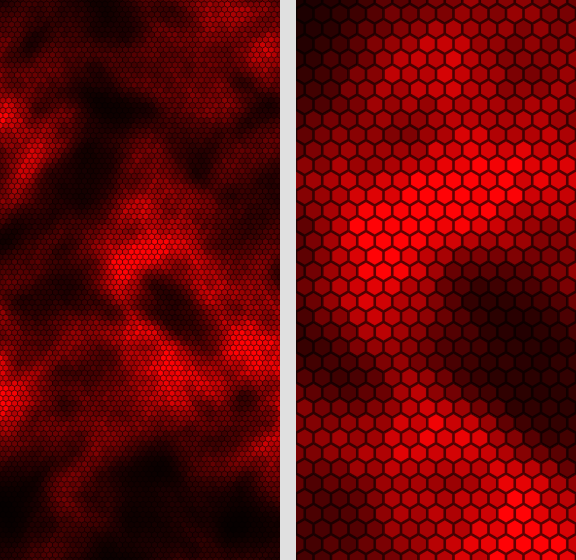
Left: the whole. Right: its middle third, enlarged.
Reproduce this background procedurally as a Shadertoy shader.

```glsl
const float COLUMNS = 48.0;          // hexagons across the canvas
const float LINE_HALF_WIDTH = 0.075; // in hexagon widths
const float LINE_LEVEL = 0.38;       // brightness left in the lines
const float CELL_VARIATION = 0.22;
const float BLOB_SCALE = 4.0;        // large dark blobs per canvas width
const float DETAIL_SCALE = 9.0;
const float BLOB_DEPTH = 2.4;
const float DETAIL_DEPTH = 0.9;
const float BLOB_FALLOFF = 4.5;
const float GLOW_GAIN = 1.05;
const vec3 RED = vec3(1.0, 0.012, 0.022);
const vec2 HEX_PERIOD = vec2(1.0, 1.7320508);

vec3 hash3(vec2 p) {
    vec3 q = vec3(dot(p, vec2(127.1, 311.7)),
                  dot(p, vec2(269.5, 183.3)),
                  dot(p, vec2(419.2, 371.9)));
    return fract(sin(q) * 43758.5);
}

// Offset from the centre of the nearest pointy-top hexagon
vec2 hexLocal(vec2 p) {
    vec2 a = p - HEX_PERIOD * floor(p / HEX_PERIOD + 0.5);
    vec2 b = p - HEX_PERIOD * (floor(p / HEX_PERIOD) + 0.5);
    return dot(a, a) < dot(b, b) ? a : b;
}

float hexEdgeDistance(vec2 q) {
    q = abs(q);
    return 0.5 - max(q.x, dot(q, vec2(0.5, 0.8660254)));
}

// Soft cellular noise: overlapping round blobs of random strength
float blobs(vec2 p) {
    vec2 cell = floor(p);
    float sum = 0.0;
    for (int j = -1; j <= 1; j++) {
        for (int i = -1; i <= 1; i++) {
            vec2 id = cell + vec2(i, j);
            vec3 h = hash3(id);
            vec2 d = id + 0.15 + 0.7 * h.xy - p;
            sum += h.z * exp(-BLOB_FALLOFF * dot(d, d));
        }
    }
    return sum;
}

// Layered sines bend the blobs into smoke
vec2 warp(vec2 p) {
    return p + 0.05 * sin(p.yx * 7.0 + vec2(0.4, 2.1))
             + 0.02 * sin(p.yx * 17.0 + vec2(3.0, 1.2));
}

// Broad light: a falling diagonal, the left side and the upper right corner
float broadLight(vec2 p) {
    float diagonal = (p.y - 1.6 + 1.1 * p.x) / 0.33;
    vec2 left = (p - vec2(0.0, 0.65)) / vec2(0.24, 0.4);
    vec2 corner = (p - vec2(0.97, 1.87)) / vec2(0.22, 0.25);
    float light = 0.55 + 0.85 * exp(-diagonal * diagonal)
                + 0.65 * exp(-dot(left, left))
                + 0.8 * exp(-dot(corner, corner));
    return light * mix(0.6, 1.0, smoothstep(0.0, 0.5, p.y));
}

float smoke(vec2 p) {
    vec2 w = warp(p);
    float shadow = BLOB_DEPTH * blobs(w * BLOB_SCALE + 3.0)
                 + DETAIL_DEPTH * blobs(w * DETAIL_SCALE + 17.0);
    return GLOW_GAIN * broadLight(p) * exp(-shadow);
}

void mainImage(out vec4 fragColor, in vec2 fragCoord) {
    vec2 p = fragCoord / iResolution.x * COLUMNS;
    float pixel = COLUMNS / iResolution.x;

    // Flat light for each hexagon
    vec2 local = hexLocal(p);
    vec2 centre = p - local;
    vec2 id = floor(centre * 2.0 / HEX_PERIOD + 0.5);
    float level = smoke(centre / COLUMNS);
    level *= 1.0 + CELL_VARIATION * (hash3(id).x - 0.5);

    // Dark outline between hexagons
    float edge = hexEdgeDistance(local);
    float fill = clamp((edge - LINE_HALF_WIDTH) / pixel + 0.5, 0.0, 1.0);
    level = min(level, 1.0) * mix(LINE_LEVEL, 1.0, fill);

    fragColor = vec4(RED * level, 1.0);
}
```
